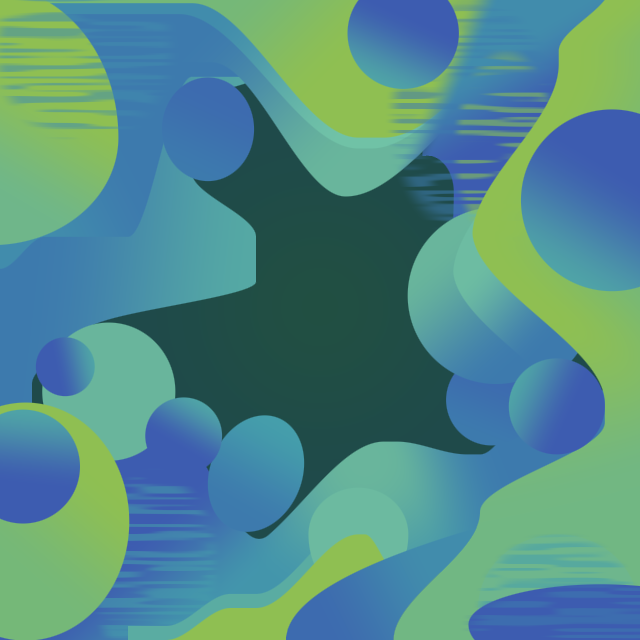
Write a WebGL 2 fragment shader that draws this background.

```glsl
#version 300 es
precision highp float;
uniform vec2 u_resolution;
out vec4 fragColor;

const vec3 PINE = vec3(.12, .29, .29);
const vec3 DEEP = vec3(.24, .36, .69);
const vec3 BLUE = vec3(.24, .48, .68);
const vec3 TEAL = vec3(.27, .62, .67);
const vec3 MINT = vec3(.41, .71, .61);
const vec3 GREEN = vec3(.46, .72, .47);
const vec3 LIME = vec3(.56, .75, .32);

float hash(vec2 p) {
  return fract(sin(dot(p, vec2(127.1, 311.7))) * 43758.5);
}

float noise(vec2 p) {
  vec2 i = floor(p), f = smoothstep(0., 1., fract(p));
  return mix(mix(hash(i), hash(i + vec2(1, 0)), f.x),
             mix(hash(i + vec2(0, 1)), hash(i + 1.), f.x), f.y);
}

float rise(float a, float b, float x) { return smoothstep(a, b, x); }

// Oval with separate upper and lower radii
float egg(vec2 p, float x, float y, float side, float up, float down) {
  return length((p - vec2(x, y)) / vec2(side, p.y > y ? up : down)) - 1.;
}

// Curve that falls, rests at base, then climbs
float valley(float x, float base, vec2 fall, vec2 climb) {
  return base + .21 * (1. - rise(fall.x, fall.y, x)) + .2 * rise(climb.x, climb.y, x);
}

// Wavy left border of the right field
float border(float y) {
  return .615 + .135 * rise(0., .2, y) + .195 * rise(.2, .34, y)
    - .207 * rise(.37, .64, y) + .135 * rise(.63, .9, y) + .08 * rise(.92, 1.02, y);
}

// Linear gradient between the points axis.xy and axis.zw
vec3 blend(vec2 p, vec4 axis, vec3 from, vec3 to) {
  vec2 v = axis.zw - axis.xy;
  return mix(from, to, rise(0., 1., dot(p - axis.xy, v) / dot(v, v)));
}

float cover(float d) {
  return clamp(.5 - d / max(fwidth(d), 1e-5), 0., 1.);
}

void paint(inout vec3 col, vec3 tint, float d) {
  col = mix(col, tint, cover(d));
}

void fill(inout vec3 col, vec2 p, vec4 axis, vec3 from, vec3 to, float d) {
  paint(col, blend(p, axis, from, to), d);
}

// Shaded ball lit from one side
void orb(inout vec3 col, vec2 p, float x, float y, float r, vec2 light) {
  vec2 q = (p - vec2(x, y)) / r;
  paint(col, mix(DEEP, mix(TEAL, MINT, .3), rise(-.35, 1.1, dot(q, light))), length(q) - 1.);
}

// Fine horizontal strokes fading at the rim
void hatch(inout vec3 col, vec3 ink, vec2 p, float d) {
  float stroke = rise(.4, .75, noise(p * vec2(11, 190)));
  col = mix(col, ink, .55 * stroke * smoothstep(.08, -.15, d));
}

void main() {
  vec2 p = gl_FragCoord.xy / u_resolution;
  float x = p.x, y = p.y;
  vec3 mid = mix(BLUE, TEAL, .5), navy = mix(BLUE, DEEP, .5);
  vec3 col = mix(vec3(.13, .31, .26), PINE, rise(0., .3, distance(p, vec2(.5, .52))));

  // Left mass and the sheet over it
  float mass = x - .05 - .09 * rise(.4, .5, y) - .26 * rise(.485, .56, y)
    + .1 * rise(.63, .73, y) - .1 * rise(.84, .88, y);
  fill(col, p, vec4(.05, .58, .4, .54), BLUE, mix(TEAL, MINT, .45), mass);
  float sheet = .58 + .05 * rise(0., .07, x) + .25 * rise(.2, .3, x);
  fill(col, p, vec4(.22, .72, .06, .64), BLUE, mid, max(sheet - y, mass));

  // Top bands
  float outer = valley(x, .693, vec2(.33, .54), vec2(.54, .84)) - y;
  float middle = valley(x, .768, vec2(.28, .56), vec2(.58, .88)) - y;
  float inner = valley(x, .785, vec2(.3, .56), vec2(.6, .9)) - y;
  fill(col, p, vec4(.32, .95, .53, .74), BLUE, MINT, max(outer, .25 - x));
  fill(col, p, vec4(.32, .96, .54, .79), mid, MINT * 1.07, middle);
  fill(col, p, vec4(.36, 1, .5, .86), GREEN, LIME, inner);

  // Diagonal sash with a dark notch
  float notch = egg(p, .667, .7, .042, .057, .2);
  float sash = max(min(outer, max(-notch, .66 - x)), .62 - y);
  float fade = rise(.73, .78, x + .43 * (1. - y));
  col = mix(col, blend(p, vec4(.755, .91, .82, .8), mid, DEEP), cover(sash) * fade);
  hatch(col, BLUE, p, egg(p, .74, .82, .13, .18, .19));

  // Lower base, rising at both ends
  float base = .13 + .18 * rise(.35, .6, x) + .18 * (1. - rise(.28, .42, x))
    - .02 * rise(.62, .73, x) + .1 * rise(.75, .85, x);
  vec3 tint = blend(p, vec4(.24, .19, .36, .06), DEEP, mix(BLUE, TEAL, .75));
  tint = mix(tint, MINT, smoothstep(.24, .02, distance(p, vec2(.57, .28))));
  fill(col, p, vec4(.64, .22, .79, .28), tint, BLUE, y - base);
  vec2 sheared = p - vec2(.15 * (y - .26), 0);
  fill(col, p, vec4(.37, .2, .45, .34), BLUE, TEAL, egg(sheared, .4, .26, .074, .091, .091));
  hatch(col, TEAL, p, egg(p, .24, .12, .1, .14, .18));

  // Right lobes and field
  fill(col, p, vec4(.72, .32, .76, .42), BLUE, navy, egg(p, .768, .375, .071, .071, .071));
  float lobe = egg(p, .775, .538, .138, .138, .138);
  fill(col, p, vec4(.66, .59, .8, .43), MINT, BLUE, lobe);
  float rim = border(y + .06) - .03 - x;
  fill(col, p, vec4(.72, .56, .84, .45), MINT * 1.04, BLUE, max(rim, lobe - .13));
  float field = border(y) - x;
  tint = mix(LIME, GREEN, rise(.02, .24, -field));
  fill(col, p, vec4(.8, .5, .86, .2), tint, mix(GREEN, MINT, .3), field);
  hatch(col, LIME, p, egg(p, .79, .76, .08, .16, .14));

  // Bottom hump, ribbon and pool
  float ribbon = y - .05 * rise(.26, .36, x) - .115 * rise(.4, .56, x) + .06 * rise(.57, .62, x);
  float pool = y - .17 * sqrt(max(x - .447, 0.) / .28);
  paint(col, mix(TEAL, MINT, .6), max(ribbon - .022, max(x - .5, .2 - x)));
  paint(col, MINT * 1.03, max(egg(p, .56, .165, .078, .073, .1), -field));
  paint(col, LIME, max(ribbon, -field));
  fill(col, p, vec4(.5, .03, .68, .12), navy, mid, max(pool, -field));

  // Left fields
  paint(col, MINT, egg(p, .17, .388, .104, .108, .108));
  fill(col, p, vec4(.04, .1, .17, .25), GREEN, LIME, egg(p, .04, .185, .162, .186, .186));
  float upper = egg(p, -.013, .785, .198, .237, .168);
  fill(col, p, vec4(.03, .67, .13, .84), mix(GREEN, MINT, .5), LIME, upper);
  hatch(col, mid, p, egg(p, .13, .92, .14, .15, .14));

  // Hatched dome and corner pool
  float dome = egg(p, .872, .05, .125, .115, .1);
  paint(col, mix(MINT, GREEN, .4), dome);
  hatch(col, TEAL, p, dome);
  float corner = egg(p, .94, .024, .208, .063, .08);
  paint(col, DEEP, corner);
  hatch(col, BLUE, p, corner);

  // Balls
  fill(col, p, vec4(.35, .85, .29, .72), navy, BLUE, egg(p, .325, .798, .072, .081, .081));
  orb(col, p, .63, .948, .087, vec2(-.4, -.9));
  orb(col, p, .956, .687, .142, vec2(-.5, -.85));
  orb(col, p, .87, .365, .075, vec2(-.9, .4));
  orb(col, p, .287, .319, .06, vec2(.5, .85));
  orb(col, p, .102, .427, .046, vec2(.95, .2));
  orb(col, p, .036, .271, .089, vec2(.1, .98));

  fragColor = vec4(col, 1);
}
```
